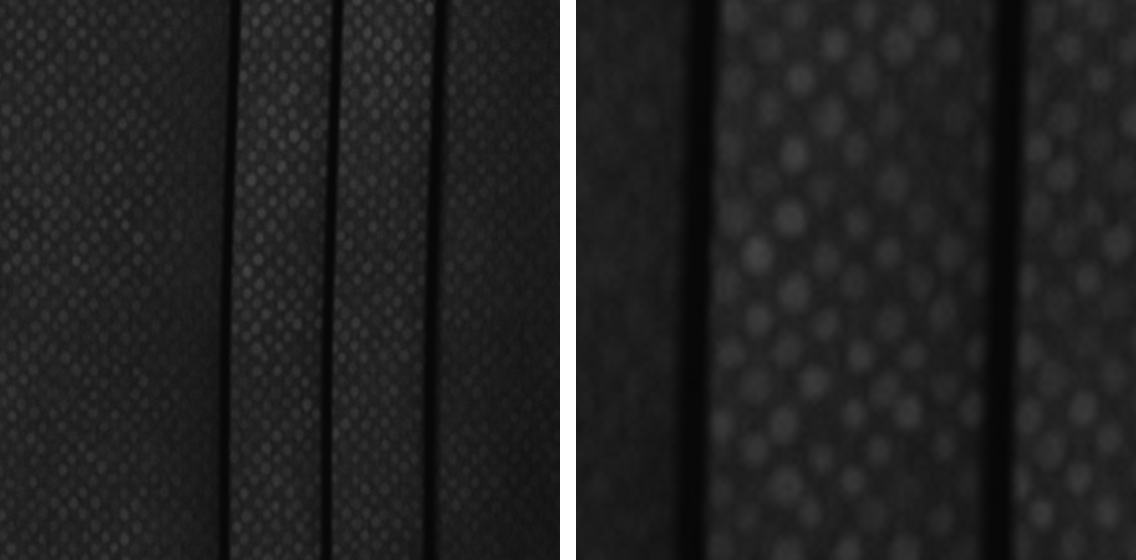
Left: the whole. Right: its middle third, enlarged.
This texture is drawn by a three.js fragment shader. Its source:

```glsl
varying vec2 vUv;

const vec2 DOT_REPEATS = vec2(27.0, 25.0);
const float DOT_RADIUS = 0.21;
const float DOT_SOFTNESS = 0.13;
const float DOT_JITTER = 0.10;
const float DOT_GAIN = 0.115;
const float FOLD_START = 0.401;
const float FOLD_STEP = 0.1825;
const float FOLD_LEAN = 0.020;
const float CREASE_WIDTH = 0.017;
const float GRAIN_GAIN = 0.040;
const vec3 CLOTH_COLOR = vec3(0.134, 0.134, 0.135);
const vec3 CREASE_COLOR = vec3(0.030, 0.030, 0.031);

float hash(vec2 p) {
  return fract(sin(dot(p, vec2(127.1, 311.7))) * 43758.5453);
}

float noise(vec2 p) {
  vec2 i = floor(p);
  vec2 f = fract(p);
  f = f * f * (3.0 - 2.0 * f);
  return mix(mix(hash(i), hash(i + vec2(1.0, 0.0)), f.x),
             mix(hash(i + vec2(0.0, 1.0)), hash(i + vec2(1.0, 1.0)), f.x), f.y);
}

// Two interleaved grids of soft, uneven embossed dots
float embossedDots(vec2 p) {
  float dots = 0.0;
  for (int k = 0; k < 2; k++) {
    vec2 q = p * DOT_REPEATS + 0.5 * float(k);
    vec2 id = floor(q) + 57.0 * float(k);
    vec2 jitter = (vec2(hash(id), hash(id + 19.3)) - 0.5) * 2.0 * DOT_JITTER;
    vec2 d = (fract(q) - 0.5 - jitter) * vec2(1.0, 0.88);
    float radius = DOT_RADIUS * mix(0.8, 1.15, hash(id + 7.7));
    float shape = 1.0 - smoothstep(radius - DOT_SOFTNESS, radius + DOT_SOFTNESS, length(d));
    dots += shape * mix(0.35, 1.0, hash(id + 41.9));
  }
  return dots;
}

void main() {
  float x = vUv.x - FOLD_LEAN * vUv.y * vUv.y;
  x += 0.003 * (noise(vec2(3.7, vUv.y * 5.0)) - 0.5);

  // Creases: slow shade on the left, crisp lip on the right
  float panel = 0.0;
  float crease = 0.0;
  float shade = 1.0;
  for (int i = 0; i < 3; i++) {
    float n = float(i);
    float d = x - (FOLD_START + FOLD_STEP * n);
    float lip = CREASE_WIDTH * (n > 1.5 ? 1.6 : 0.85);
    float side = d < 0.0 ? smoothstep(-CREASE_WIDTH, -0.003, d)
                         : 1.0 - smoothstep(0.003, lip, d);
    crease = max(crease, side);
    float reach = n < 0.5 ? 0.075 : 0.030;
    shade *= 1.0 - 0.36 * exp(min(d, 0.0) / reach) * step(d, 0.0);
    panel += step(0.0, d);
  }

  // Light across the panels
  float rightPanel = step(2.5, panel);
  float rightFade = smoothstep(0.80, 0.95, x);
  float light = shade * mix(1.0, mix(0.86, 0.70, rightFade), rightPanel);
  light *= 0.90 + 0.20 * noise(vUv * vec2(7.0, 5.0) + 2.3);
  light *= mix(0.94, 1.04, vUv.y);

  // Dots weaken in shade, toward the bottom and in worn patches
  float wear = mix(0.45, 1.1, noise(vUv * vec2(9.0, 7.0) + 11.0));
  float dotStrength = wear * shade * mix(0.75, 1.1, vUv.y);
  dotStrength *= 1.0 - 0.65 * smoothstep(0.20, 0.37, x) * step(panel, 0.5);
  dotStrength *= mix(1.0, mix(0.60, 0.28, rightFade), rightPanel);
  vec2 warp = vec2(noise(vUv * 6.0), noise(vUv * 6.0 + 31.0)) - 0.5;
  vec2 dotUv = vec2(x + 0.007 * panel, vUv.y) + 0.010 * warp;
  float dots = embossedDots(dotUv) * dotStrength;

  // Matted fibres and fine grain
  float fibres = noise(vUv * vec2(150.0, 75.0)) - 0.5;
  float grain = noise(vUv * vec2(330.0, 260.0) + 5.0) - 0.5;
  float texture = GRAIN_GAIN * (0.75 * fibres + 0.55 * grain) * light;

  vec3 color = CLOTH_COLOR * light + DOT_GAIN * dots + texture;
  color = mix(color, CREASE_COLOR + 0.12 * texture, crease);
  gl_FragColor = vec4(color, 1.0);
}
```
